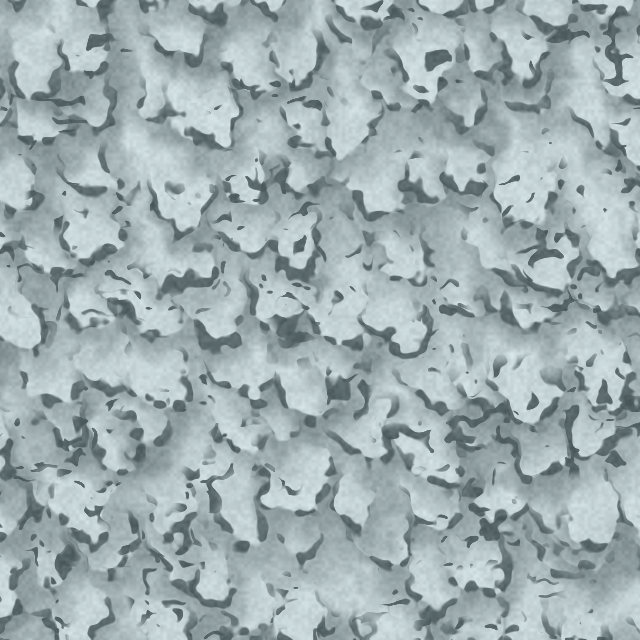
Reproduce this texture procedurally as a WebGL 1 fragment shader.

```glsl
precision highp float;
// Pale blue-grey crust of overlapping ragged scales with dark rims, soft shadows and specks.
uniform vec2 u_resolution;

float hash(vec2 p) {
  vec3 q = fract(vec3(p.xyx) * 0.1031);
  q += dot(q, q.yzx + 33.33);
  return fract((q.x + q.y) * q.z);
}

float noise(vec2 p) {
  vec2 i = floor(p), f = fract(p);
  f = f * f * (3.0 - 2.0 * f);
  return mix(mix(hash(i), hash(i + vec2(1.0, 0.0)), f.x),
             mix(hash(i + vec2(0.0, 1.0)), hash(i + 1.0), f.x), f.y);
}

vec2 noise2(vec2 p) {
  return vec2(noise(p), noise(p + 57.3)) - 0.5;
}

// Approximate signed distance to an ellipse.
float ellipse(vec2 p, vec2 radii) {
  return (length(p / radii) - 1.0) * radii.x;
}

void main() {
  vec2 uv = gl_FragCoord.xy / u_resolution.y + 3.0;
  vec2 p = uv + 0.034 * noise2(uv * 24.0) + 0.016 * noise2(uv * 62.0);

  float mottle = noise(uv * 36.0) * 0.6 + noise(uv * 85.0) * 0.4;
  float pale = 0.765 + 0.07 * (mottle - 0.5);
  float rimWidth = 0.0075 * smoothstep(0.22, 0.75, noise(uv * 68.0 + 9.0));
  float shade = pale;

  // Paint scales from the bottom row up, so each one shadows those below it.
  vec2 home = floor(uv * 10.0);
  for (int j = -2; j <= 2; j++) {
    for (int i = -2; i <= 2; i++) {
      vec2 cell = home + vec2(float(i), float(j));
      float size = hash(cell + 17.0);
      vec2 jitter = vec2(hash(cell), hash(cell + 41.0)) - 0.5;
      vec2 q = p - (cell + 0.5 + 0.8 * jitter) / 10.0;
      float lean = 0.32 + 0.5 * (hash(cell + 73.0) - 0.5);
      float c = cos(lean), s = sin(lean);
      q = vec2(c * q.x + s * q.y, c * q.y - s * q.x);

      vec2 radii = mix(vec2(0.032, 0.055), vec2(0.056, 0.082), size);
      float height = q.y / radii.y;
      float lower = smoothstep(0.5, -0.35, height);
      float d = ellipse(q, radii);

      // Shadow spreads down and to the right of the scale.
      float shadow = smoothstep(0.042, 0.0, ellipse(q + vec2(-0.006, 0.010), radii));
      shadow *= lower * (0.5 + 0.5 * hash(cell + 91.0)) * (0.6 + 0.6 * mottle);
      shade = mix(shade, 0.50, min(shadow, 1.0));

      float fill = smoothstep(0.003, -0.003, d) * smoothstep(0.95, 0.1, height);
      shade = mix(shade, pale + 0.02 * (size - 0.5), fill);

      // Broken dark rim along the lower edge.
      float rim = 1.0 - smoothstep(rimWidth - 0.003, rimWidth + 0.002, abs(d));
      rim *= lower * smoothstep(0.0, 0.003, rimWidth);
      shade = mix(shade, 0.30, rim * 0.88);
    }
  }

  // Clustered dark specks, slightly wider than tall.
  float cluster = smoothstep(0.38, 0.6, noise(uv * 13.0 + 5.0));
  float speck = smoothstep(0.73, 0.84, noise(p * vec2(62.0, 80.0) + 21.0));
  shade = mix(shade, 0.29, speck * cluster * 0.9);

  // Fine soft grain.
  shade += 0.07 * (noise(uv * 190.0) - 0.5) + 0.035 * (noise(uv * 110.0) - 0.5);
  gl_FragColor = vec4(vec3(shade) + vec3(0.01, 0.068, 0.078), 1.0);
}
```
